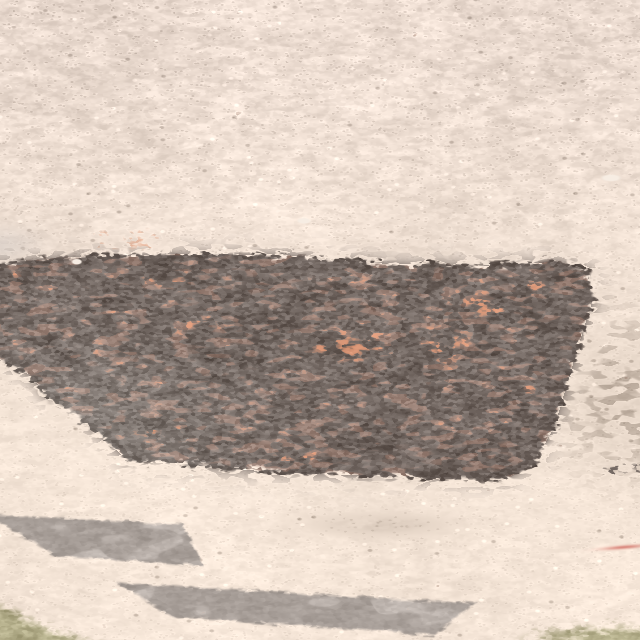
This texture is drawn by a Shadertoy shader. Its source:

```glsl
#define GRAIN vec2(150.0, 260.0)
#define EDGE_ROUGHNESS 0.020
#define EDGE_SOFTNESS 0.003
#define GRAIN_CONTRAST 0.24
#define SAND vec3(0.968, 0.906, 0.850)
#define DUST vec3(0.930, 0.868, 0.824)
#define TAR vec3(0.455, 0.412, 0.390)
#define FADED_TAR vec3(0.640, 0.606, 0.584)
#define RUST vec3(0.860, 0.565, 0.425)
#define GRASS vec3(0.680, 0.665, 0.510)

const vec2 OUTLINE[20] = vec2[20](
    vec2(-0.05, 0.583), vec2(0.11, 0.598), vec2(0.28, 0.603), vec2(0.45, 0.601),
    vec2(0.60, 0.588), vec2(0.75, 0.584), vec2(0.87, 0.591), vec2(0.917, 0.577),
    vec2(0.926, 0.532), vec2(0.90, 0.447), vec2(0.867, 0.335), vec2(0.835, 0.277),
    vec2(0.79, 0.251), vec2(0.62, 0.255), vec2(0.42, 0.263), vec2(0.20, 0.280),
    vec2(0.16, 0.318), vec2(0.07, 0.386), vec2(0.045, 0.415), vec2(-0.05, 0.462));

// Rust stains: centre, then radii
const vec4 STAINS[10] = vec4[10](
    vec4(0.535, 0.455, 0.060, 0.019), vec4(0.690, 0.450, 0.038, 0.036),
    vec4(0.755, 0.521, 0.050, 0.020), vec4(0.835, 0.550, 0.035, 0.016),
    vec4(0.260, 0.566, 0.070, 0.012), vec4(0.250, 0.328, 0.070, 0.014),
    vec4(0.820, 0.390, 0.022, 0.010), vec4(0.460, 0.286, 0.065, 0.008),
    vec4(0.020, 0.567, 0.040, 0.012), vec4(0.320, 0.482, 0.045, 0.020));

vec3 hash3(vec2 p) {
    vec3 q = fract(vec3(p.xyx) * vec3(0.1031, 0.1030, 0.0973));
    q += dot(q, q.yxz + 33.33);
    return fract((q.xxy + q.yzz) * q.zyx);
}

// Cellular noise: x = nearest distance, y = its random value, z = blended value
vec3 cells(vec2 p) {
    vec2 base = floor(p), f = fract(p);
    float nearest = 9.0, id = 0.0, sum = 0.0, total = 0.0;
    for (int j = -1; j <= 1; j++)
    for (int i = -1; i <= 1; i++) {
        vec2 cell = vec2(i, j);
        vec3 h = hash3(base + cell + 71.0);
        vec2 r = cell + h.xy - f;
        float d2 = dot(r, r), w = exp(-7.0 * d2);
        if (d2 < nearest) { nearest = d2; id = h.z; }
        sum += w * h.z;
        total += w;
    }
    return vec3(sqrt(nearest), id, sum / total);
}

float outlineDistance(vec2 p) {
    float d = 9.0, side = 1.0;
    for (int i = 0, j = 19; i < 20; j = i, i++) {
        vec2 e = OUTLINE[j] - OUTLINE[i], w = p - OUTLINE[i];
        vec2 b = w - e * clamp(dot(w, e) / dot(e, e), 0.0, 1.0);
        d = min(d, dot(b, b));
        bvec3 c = bvec3(p.y >= OUTLINE[i].y, p.y < OUTLINE[j].y, e.x * w.y > e.y * w.x);
        if (all(c) || all(not(c))) side = -side;
    }
    return side * sqrt(d);
}

float leftOf(vec2 p, vec2 a, vec2 b) {
    vec2 e = normalize(b - a);
    return dot(p - a, vec2(-e.y, e.x));
}

// Convex quad with clockwise corners
float quadDistance(vec2 p, vec2 a, vec2 b, vec2 c, vec2 d) {
    return max(max(leftOf(p, a, b), leftOf(p, b, c)), max(leftOf(p, c, d), leftOf(p, d, a)));
}

float blob(vec2 p, vec2 centre, vec2 radius) {
    vec2 q = (p - centre) / radius;
    return exp(-dot(q, q));
}

float cover(float d, float softness) {
    return 1.0 - smoothstep(-softness, softness, d);
}

void mainImage(out vec4 fragColor, in vec2 fragCoord) {
    vec2 p = fragCoord / iResolution.xy;
    vec3 fine = cells(p * GRAIN);
    vec3 streak = cells(p * vec2(55.0, 150.0) + 13.0);
    vec3 clump = cells(p * vec2(24.0, 48.0) + 37.0);
    vec3 gravel = cells(p * vec2(48.0, 75.0) + 91.0);
    float rough = (fine.z - 0.5) * 0.45 + (streak.z - 0.5) * 0.5 + (clump.z - 0.5) * 0.35;

    // Pale ground with grit, tonal bands and scattered stones
    float height = smoothstep(0.35, 1.0, p.y);
    vec3 color = mix(SAND, DUST, height);
    color += 0.012 * sin(p.x * 9.0 - 1.8 + sin(p.y * 5.0));
    color += rough * mix(0.09, 0.17, height);
    float grit = smoothstep(0.78, 0.95, fine.y) * cover(fine.x - 0.35, 0.2);
    color -= grit * mix(0.07, 0.13, height);
    float stone = cover(gravel.x - 0.17, 0.09);
    color += stone * (0.08 * step(0.94, gravel.y) - 0.16 * step(gravel.y, 0.035));

    // Loose gravel beside the patch and faint worn areas
    float debris = blob(p, vec2(0.98, 0.38), vec2(0.10, 0.13));
    color -= debris * (0.06 + 0.22 * smoothstep(0.52, 0.8, streak.z));
    float spill = blob(p, vec2(0.965, 0.268), vec2(0.045, 0.016));
    color = mix(color, TAR, smoothstep(0.5, 0.75, spill * 0.6 + rough));
    color -= 0.09 * blob(p, vec2(0.59, 0.18), vec2(0.11, 0.018)) * (1.0 + 2.0 * rough);
    color = mix(color, FADED_TAR + 0.2, 0.6 * blob(p, vec2(0.0, 0.617), vec2(0.055, 0.025)));

    // Two faded distant patches
    float faded = quadDistance(p, vec2(-0.02, 0.195), vec2(0.285, 0.181),
                               vec2(0.319, 0.116), vec2(0.090, 0.130));
    faded = min(faded, quadDistance(p, vec2(0.185, 0.088), vec2(0.740, 0.057),
                                    vec2(0.680, 0.008), vec2(0.270, 0.036)));
    vec3 fadedColor = FADED_TAR + rough * 0.12 + 0.08 * smoothstep(0.65, 0.9, clump.z);
    color = mix(color, fadedColor, 0.94 * cover(faded + rough * 0.007, EDGE_SOFTNESS));

    // Main patch: rough tar with rust stains
    float d = outlineDistance(p);
    float stain = 0.0;
    for (int i = 0; i < 10; i++)
        stain += blob(p, STAINS[i].xy, STAINS[i].zw) * (i == 0 ? 0.50 : 0.27);
    float rust = smoothstep(0.30, 0.56, stain + rough * 0.9);
    vec3 tar = TAR + rough * GRAIN_CONTRAST + 0.06 * (fine.y - 0.5);
    tar += vec3(0.07, 0.08, 0.08) * blob(p, vec2(0.12, 0.32), vec2(0.25, 0.14));
    tar += vec3(0.10, 0.045, 0.025) * smoothstep(0.62, 0.82, streak.z);
    tar = mix(tar, RUST + rough * 0.15, rust * 0.85);
    color = mix(color, tar, cover(d + rough * EDGE_ROUGHNESS, EDGE_SOFTNESS));

    // Crumbs around the rim
    float rim = exp(-abs(d) * 75.0) * step(0.0, d);
    color = mix(color, TAR, 0.65 * rim * smoothstep(0.60, 0.75, streak.z));
    color = mix(color, RUST, 0.5 * smoothstep(0.5, 0.75,
        blob(p, vec2(0.19, 0.62), vec2(0.09, 0.018)) * 0.5 + rough));

    // Pale stones, grass corners and a red sliver
    float pale = blob(p, vec2(0.475, 0.655), vec2(0.012, 0.005))
               + blob(p, vec2(0.120, 0.591), vec2(0.009, 0.005))
               + blob(p, vec2(0.955, 0.722), vec2(0.017, 0.006));
    color = mix(color, vec3(0.97, 0.93, 0.89), smoothstep(0.3, 0.7, pale));
    float grass = min(p.y + 0.38 * p.x - 0.047, length((p - vec2(0.96, 0.0)) * vec2(0.2, 1.0)) - 0.019);
    color = mix(color, GRASS + rough * 0.25, 0.85 * cover(grass + rough * 0.02, 0.012));
    float sliver = blob(p, vec2(0.975, 0.145 + 0.08 * (p.x - 0.975)), vec2(0.032, 0.003));
    color = mix(color, vec3(0.83, 0.46, 0.42), 0.8 * sliver);

    fragColor = vec4(clamp(color, 0.0, 1.0), 1.0);
}
```
